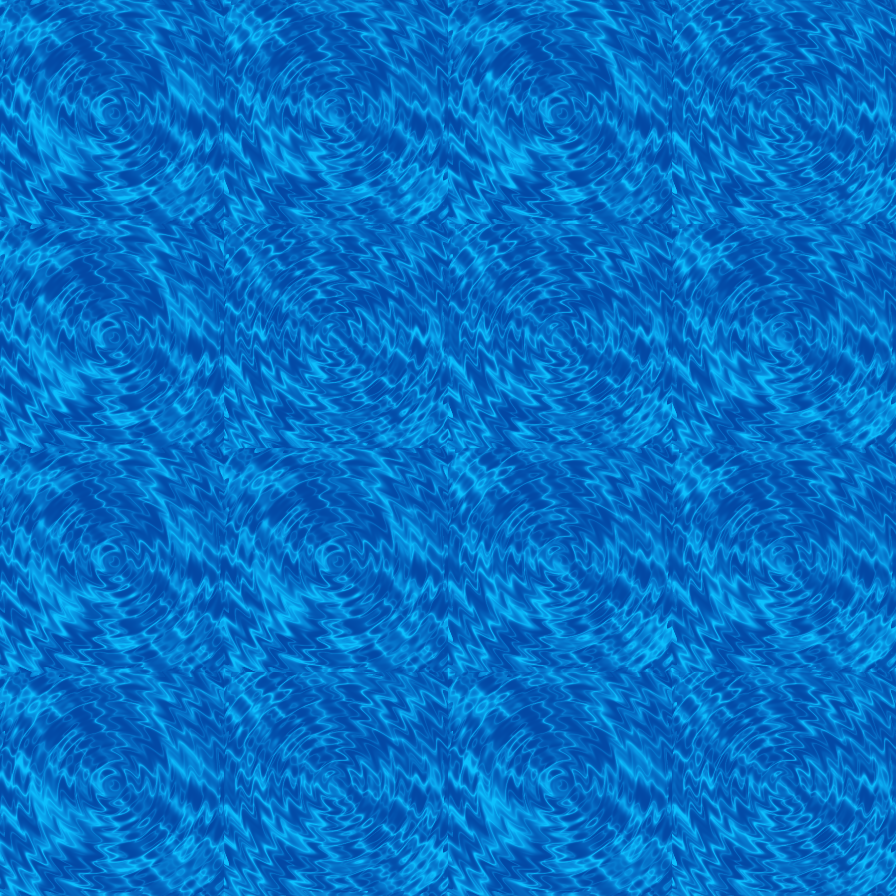
Reproduce this pattern procedurally as a Shadertoy shader.

```glsl
// Sunlit pool water in a 4 by 4 grid of square tiles, each with a ripple at its centre.
// Ridged gradient noise draws the light lines; a diagonal sine of the radius
// folds them into zigzags and rings, and a noise slice per tile varies them.

vec3 hash3(vec3 p) {
    p = fract(p * vec3(0.1031, 0.1030, 0.0973));
    p += dot(p, p.yxz + 33.33);
    return fract((p.xxy + p.yxx) * p.zyx) * 2.0 - 1.0;
}

float cornerSlope(vec3 cell, vec3 f, vec3 corner) {
    return dot(hash3(cell + corner), f - corner);
}

float gradientNoise(vec3 p) {
    vec3 i = floor(p), f = p - i;
    vec3 u = f * f * f * (f * (f * 6.0 - 15.0) + 10.0);
    vec2 e = vec2(0.0, 1.0);
    vec4 near = vec4(cornerSlope(i, f, e.xxx), cornerSlope(i, f, e.yxx),
                     cornerSlope(i, f, e.xyx), cornerSlope(i, f, e.yyx));
    vec4 far = vec4(cornerSlope(i, f, e.xxy), cornerSlope(i, f, e.yxy),
                    cornerSlope(i, f, e.xyy), cornerSlope(i, f, e.yyy));
    vec4 layer = mix(near, far, u.z);
    vec2 row = mix(layer.xz, layer.yw, u.x);
    return mix(row.x, row.y, u.y);
}

// Bright thin line wherever the noise crosses zero
float ridge(vec3 p, float sharpness) {
    return exp(-sharpness * abs(gradientNoise(p)));
}

float waterLight(vec2 uv) {
    vec2 tile = floor(uv * 4.0);
    vec2 p = fract(uv * 4.0);
    float slice = 0.4 + 0.2 * hash3(vec3(tile, 7.0)).x;

    // Concentric waves push the water along one diagonal and wrap at the tile edge
    float wave = sin(92.0 * length(p - 0.5));
    vec2 q = fract(p + 0.023 * wave * vec2(1.0, -1.0));

    float broad = ridge(vec3(q * 10.0 + 11.0, slice), 13.0);
    float fine = ridge(vec3(q * 17.0 + 41.0, slice + 5.0), 11.0);
    float patches = gradientNoise(vec3(q * 5.0 + 23.0, slice + 9.0));

    // The upper right of each tile lies in softer light
    float gain = mix(1.25, 0.95, 0.5 * (p.x + p.y)) + 0.4 * patches;
    return clamp((0.72 * broad + 0.36 * fine) * gain, 0.0, 1.0);
}

vec3 waterColour(float light) {
    vec3 colour = mix(vec3(0.01, 0.285, 0.645), vec3(0.05, 0.75, 0.99), light);
    colour.b += 0.08 * light * (1.0 - light);
    return colour;
}

void mainImage(out vec4 fragColor, in vec2 fragCoord) {
    // Four samples per pixel smooth the folded lines
    vec3 sum = vec3(0.0);
    for (int s = 0; s < 4; s++) {
        vec2 offset = vec2(s % 2, s / 2) * 0.5 - 0.25;
        sum += waterColour(waterLight((fragCoord + offset) / iResolution.y));
    }
    fragColor = vec4(sum / 4.0, 1.0);
}
```
